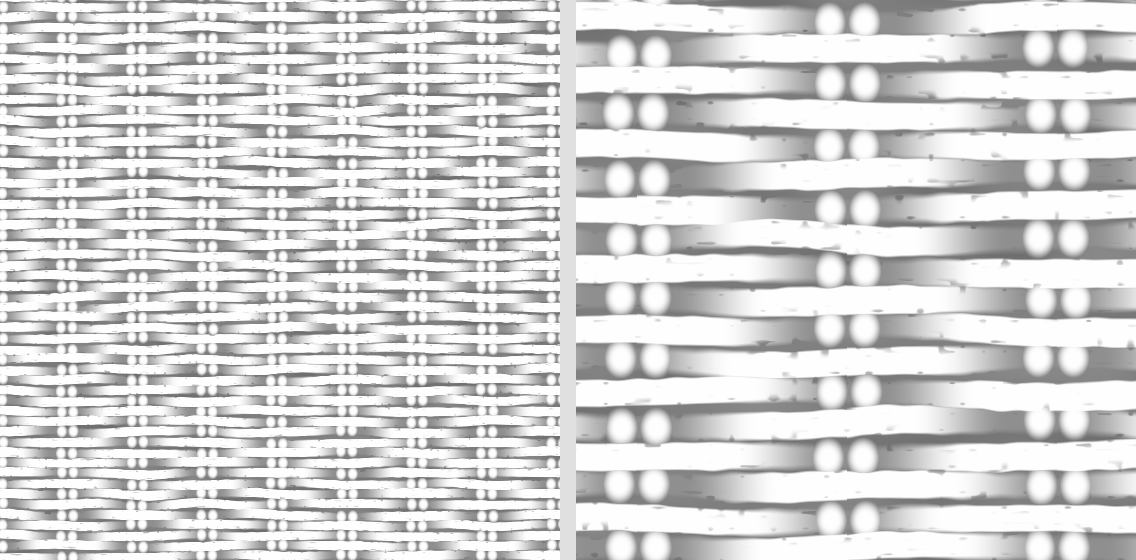
Left, the full canvas; right, a detail of the centre.
Write a WebGL 2 fragment shader that draws this texture map.

```glsl
#version 300 es
precision highp float;

uniform vec2 u_resolution;
out vec4 fragColor;

const vec2 WEAVE_COUNT = vec2(8.0, 54.0);    // stake pairs across, strands down
const vec2 WEAVE_SHIFT = vec2(0.042, -0.35);
const float WHITE = 0.995;
const float GAP_GRAY = 0.42;
const float SHADE_GRAY = 0.56;

float hash(vec2 p) {
    vec3 q = fract(p.xyx * 0.1031);
    q += dot(q, q.yzx + 33.33);
    return fract((q.x + q.y) * q.z);
}

float noise(vec2 p) {
    vec2 cell = floor(p);
    vec2 f = fract(p);
    f = f * f * (3.0 - 2.0 * f);
    float low = mix(hash(cell), hash(cell + vec2(1.0, 0.0)), f.x);
    float high = mix(hash(cell + vec2(0.0, 1.0)), hash(cell + vec2(1.0, 1.0)), f.x);
    return mix(low, high, f.y);
}

// Vertical wander of one strand along its length
float wander(float x, float row) {
    return (noise(vec2(x * 1.4 + 20.0, row * 7.0 + 90.0)) - 0.5) * 0.36;
}

// A strand is in front at every second stake pair and sinks behind the others
float strand(vec2 g, float row) {
    float sink = abs(mod(g.x + row + 1.0, 2.0) - 1.0);
    float jitter = hash(vec2(floor(g.x) + 11.0, row + 37.0)) - 0.5;
    float depth = smoothstep(0.44, 0.9, sink + jitter * 0.26);

    float halfWidth = mix(0.46, 0.43, depth) + 0.05 * jitter;
    float rough = noise(vec2(g.x * 11.0 + 5.0, row * 5.0 + g.y * 2.0 + 60.0)) - 0.5;
    float across = abs(g.y - row - wander(g.x, row)) / halfWidth + rough * 0.16;

    float softness = mix(0.13, 0.5, smoothstep(0.3, 0.85, sink));
    float body = 1.0 - smoothstep(1.0 - softness, 1.0 + softness * 0.7, across);

    // Thin worn fibres, mostly along the edges
    float fibre = noise(vec2(g.x * 20.0 + 40.0, g.y * 6.0 + 70.0));
    float wear = smoothstep(0.76, 0.95, fibre) * smoothstep(0.25, 0.9, across) * 0.3;

    float tone = mix(WHITE, SHADE_GRAY, depth) - wear;
    return mix(GAP_GRAY, tone, body);
}

// Rounded pieces of the twin stakes seen between the front strands
float stakeBeads(vec2 g) {
    float column = round(g.x);
    float dy = mod(g.y + column, 2.0) - 1.0;
    float row = round(g.y - dy);
    float sway = (hash(vec2(column + 3.0, row + 51.0)) - 0.5) * 0.018;
    float dx = abs(g.x - column - sway) - 0.083;
    vec2 q = vec2(dx / 0.083, (dy - wander(column, row)) / 0.66);
    float r = dot(q, q);
    return mix(WHITE, GAP_GRAY, smoothstep(0.12, 1.25, r));
}

void main() {
    vec2 p = gl_FragCoord.xy / u_resolution;
    vec2 g = p * WEAVE_COUNT + WEAVE_SHIFT;

    // Dark gaps, varied softly over the weave
    float shade = GAP_GRAY + 0.12 * noise(g * vec2(2.5, 0.8) + 30.0);

    float nearest = round(g.y);
    for (int i = -1; i <= 1; i++) {
        shade = max(shade, strand(g, nearest + float(i)));
    }
    shade = max(shade, stakeBeads(g));

    fragColor = vec4(vec3(shade), 1.0);
}
```
